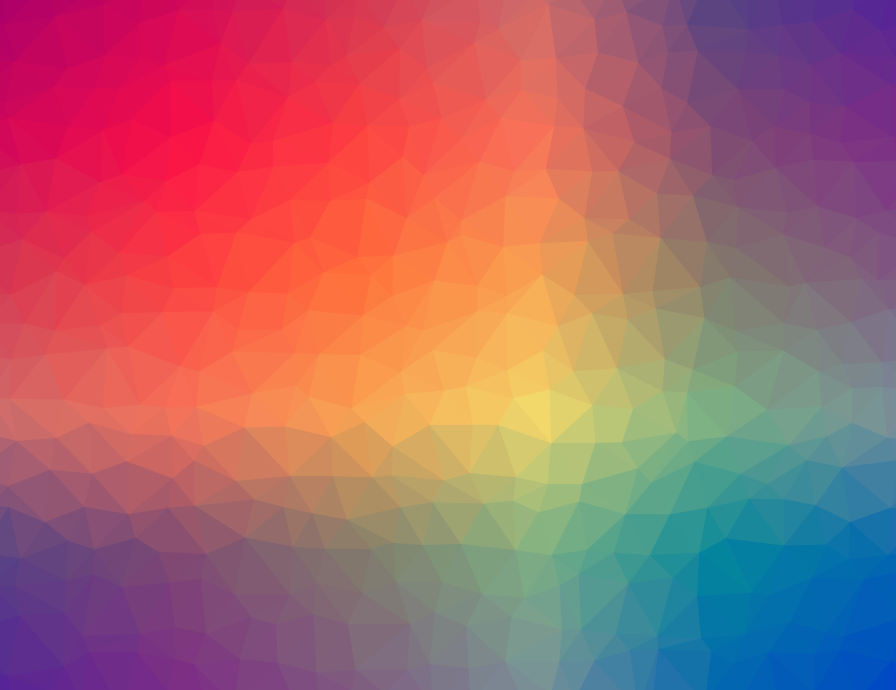
A WebGL 2 fragment shader for this background:

```glsl
#version 300 es
precision highp float;

// Low-poly spectrum: a jittered grid is split into triangles by the Delaunay rule.
// Each facet is flat, coloured at its centroid by averaging one palette
// read across the canvas with the same palette read down it.

uniform vec2 u_resolution;
out vec4 fragColor;

const float CELL_SIZE = 0.055;               // in canvas heights
const vec2 GRID_OFFSET = vec2(0.46, 0.46);   // in cells
const float JITTER = 0.72;                   // full spread, in cells

const vec3 SPECTRUM[6] = vec3[6](
    vec3(0.67, 0.00, 0.41),   // magenta
    vec3(0.98, 0.06, 0.28),   // red
    vec3(1.00, 0.44, 0.23),   // orange
    vec3(0.95, 0.85, 0.42),   // yellow
    vec3(0.02, 0.53, 0.61),   // teal
    vec3(0.00, 0.28, 0.77)    // blue
);

vec2 hash22(vec2 p) {
    vec3 q = fract(vec3(p.xyx) * vec3(0.1031, 0.1030, 0.0973));
    q += dot(q, q.yzx + 33.33);
    return fract((q.xx + q.yz) * q.zy);
}

float cross2(vec2 a, vec2 b) {
    return a.x * b.y - a.y * b.x;
}

vec3 spectrum(float t) {
    vec3 color = SPECTRUM[0];
    for (int i = 0; i < 5; i++) {
        color = mix(color, SPECTRUM[i + 1], clamp(t * 5.0 - float(i), 0.0, 1.0));
    }
    return color;
}

// Jittered grid point, in cell units
vec2 gridVertex(vec2 id) {
    return id + (hash22(id + 41.0) - 0.5) * JITTER;
}

// Signed distance to the line a-b, positive on its left
float edgeDistance(vec2 p, vec2 a, vec2 b) {
    vec2 along = b - a;
    return cross2(along, p - a) / max(length(along), 1e-4);
}

// Smooth coverage of a counter-clockwise triangle
float triangleCoverage(vec2 p, vec2 a, vec2 b, vec2 c, float pixel) {
    float inside = min(edgeDistance(p, a, b),
                   min(edgeDistance(p, b, c), edgeDistance(p, c, a)));
    return clamp(inside / pixel + 0.5, 0.0, 1.0);
}

// Facet colour weighted by coverage, with the weight in alpha
vec4 facet(vec2 p, vec2 a, vec2 b, vec2 c, vec2 cellsAcross, float pixel) {
    float coverage = triangleCoverage(p, a, b, c, pixel);
    vec2 place = ((a + b + c) / 3.0 + GRID_OFFSET) / cellsAcross;
    vec3 color = 0.5 * (spectrum(place.x) + spectrum(place.y));
    return vec4(color, 1.0) * coverage;
}

// True when the angles at b and d together exceed a half turn
bool splitsAlongBD(vec2 a, vec2 b, vec2 c, vec2 d) {
    float sinB = cross2(c - b, a - b);
    float cosB = dot(c - b, a - b);
    float sinD = cross2(a - d, c - d);
    float cosD = dot(a - d, c - d);
    return sinB * cosD + cosB * sinD < 0.0;
}

vec4 quadFacets(vec2 p, vec2 id, vec2 cellsAcross, float pixel) {
    vec2 a = gridVertex(id);
    vec2 b = gridVertex(id + vec2(1.0, 0.0));
    vec2 c = gridVertex(id + vec2(1.0, 1.0));
    vec2 d = gridVertex(id + vec2(0.0, 1.0));
    if (splitsAlongBD(a, b, c, d)) {
        return facet(p, a, b, d, cellsAcross, pixel)
             + facet(p, b, c, d, cellsAcross, pixel);
    }
    return facet(p, a, b, c, cellsAcross, pixel)
         + facet(p, a, c, d, cellsAcross, pixel);
}

void main() {
    // Cell coordinates, measured from the top left
    vec2 uv = gl_FragCoord.xy / u_resolution;
    uv.y = 1.0 - uv.y;
    vec2 cellsAcross = vec2(u_resolution.x / u_resolution.y, 1.0) / CELL_SIZE;
    float pixel = cellsAcross.y / u_resolution.y;
    vec2 p = uv * cellsAcross - GRID_OFFSET;

    // Jitter lets facets reach into the neighbouring cells
    vec4 sum = vec4(0.0);
    for (int y = -1; y <= 1; y++) {
        for (int x = -1; x <= 1; x++) {
            vec2 id = floor(p) + vec2(x, y);
            sum += quadFacets(p, id, cellsAcross, pixel);
        }
    }
    fragColor = vec4(sum.rgb / max(sum.a, 1e-4), 1.0);
}
```
